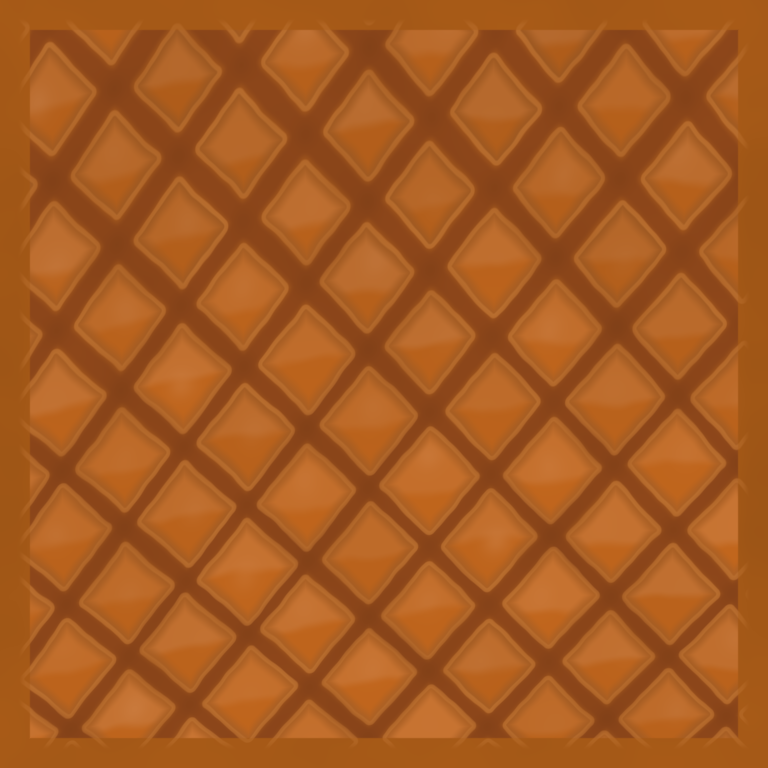
A WebGL 1 fragment shader for this pattern:

```glsl
precision highp float;
// Baked waffle lattice: wobbly diamond pockets between dark grooves, inside a plain caramel frame.

uniform vec2 u_resolution;

const vec3 FRAME = vec3(0.65, 0.35, 0.09);
const vec3 GROOVE_DEEP = vec3(0.545, 0.272, 0.10);
const vec3 GROOVE_SIDE = vec3(0.62, 0.33, 0.11);
const vec3 RIM = vec3(0.75, 0.455, 0.20);
const vec3 POCKET_EDGE = vec3(0.66, 0.37, 0.14);
const vec3 POCKET_LOW = vec3(0.74, 0.39, 0.11);
const vec3 POCKET_HIGH = vec3(0.765, 0.445, 0.195);
const vec3 GLAZE = vec3(0.82, 0.53, 0.31);

float hash(vec2 cell, float seed) {
  return fract(sin(dot(cell, vec2(12.99, 78.23)) + seed * 37.7) * 4375.85);
}

// Smooth noise in about -1..1 from layered sines.
float layeredSines(vec2 p, float seed) {
  float sum = 0.0;
  float amp = 0.55;
  for (int k = 0; k < 3; k++) {
    sum += amp * sin(p.x + seed + 1.3 * sin(p.y * 0.8 + seed * 1.7));
    p = mat2(1.2, 1.5, -1.5, 1.2) * p;
    seed += 2.1;
    amp *= 0.55;
  }
  return sum;
}

// Inverts a slightly bowed lattice; groove crossings land on integers.
vec2 toLattice(vec2 p) {
  mat2 straighten = mat2(6.817, -5.636, 5.588, 5.512);
  vec2 offset = p - vec2(0.560, 0.5365);
  vec2 g = straighten * offset;
  for (int k = 0; k < 5; k++) {
    vec3 terms = vec3(g.x * g.x, g.x * g.y, g.y * g.y);
    vec2 bow = vec2(dot(terms, vec3(-0.0005, -0.0001, 0.00065)),
                    dot(terms, vec3(-0.0005, -0.0043, -0.0008)));
    g = straighten * (offset - bow);
  }
  return g;
}

float roundedBox(vec2 q, vec2 halfSize, float radius) {
  vec2 d = abs(q) - halfSize + radius;
  return length(max(d, 0.0)) + min(max(d.x, d.y), 0.0) - radius;
}

// Signed distance to one pocket in lattice units; sizes shrink toward the top.
float pocketDistance(vec2 q, vec2 cell, vec2 lattice, float height) {
  vec2 jitter = vec2(hash(cell, 1.0), hash(cell, 2.0)) - 0.5;
  vec2 shift = 0.035 * (vec2(hash(cell, 3.0), hash(cell, 4.0)) - 0.5);
  vec2 halfSize = vec2(mix(0.395, 0.355, height)) + 0.04 * jitter;
  float wobble = 0.014 * layeredSines(lattice * 7.0, 0.4);
  return roundedBox(q - shift, halfSize, 0.045) + wobble;
}

vec3 grooveColor(vec2 q, float d, float mottling) {
  vec2 toGroove = 0.5 - abs(q);
  float side = smoothstep(0.10, 0.0, d) * smoothstep(0.02, 0.15, min(toGroove.x, toGroove.y));
  float crossing = exp(-dot(toGroove, toGroove) * 60.0);
  vec3 color = mix(GROOVE_DEEP, GROOVE_SIDE, side);
  return color * (1.0 - 0.05 * crossing + 0.02 * mottling);
}

vec3 pocketColor(vec2 q, vec2 cell, vec2 lattice, float d, float height) {
  float up = -(q.x + q.y);
  float waves = layeredSines(lattice * 4.0, 6.28 * hash(cell, 5.0));
  float level = -0.10 + 0.25 * (hash(cell, 6.0) - 0.5) + 0.06 * waves;
  float upper = smoothstep(level - 0.10, level + 0.08, up);
  vec3 color = mix(POCKET_LOW, POCKET_HIGH, upper * mix(0.6, 1.0, hash(cell, 7.0)));

  // Pale brushed patch, placed differently in each pocket.
  vec2 patchCenter = 0.3 * (vec2(hash(cell, 8.0), hash(cell, 9.0)) - 0.65);
  vec2 fromPatch = q - patchCenter;
  float glaze = exp(-dot(fromPatch, fromPatch) * 38.0) * (0.7 + 0.4 * waves);
  color = mix(color, GLAZE, 0.42 * glaze * hash(cell, 10.0));

  color = mix(POCKET_EDGE, color, smoothstep(0.01, 0.15, -d));
  return color * (1.0 - 0.05 * height + 0.05 * (hash(cell, 11.0) - 0.5));
}

void main() {
  vec2 uv = gl_FragCoord.xy / u_resolution;
  float pixel = 1.0 / min(u_resolution.x, u_resolution.y);
  vec2 lattice = toLattice(vec2(uv.x, 1.0 - uv.y));
  vec2 cell = floor(lattice);
  vec2 q = fract(lattice) - 0.5;
  float height = smoothstep(0.35, 0.8, uv.y);
  float d = pocketDistance(q, cell, lattice, height);
  float mottling = layeredSines(uv * 21.0, 1.2);

  // Grooves, pockets and their thin raised rims.
  vec3 color = grooveColor(q, d, mottling);
  vec3 pocket = pocketColor(q, cell, lattice, d, height);
  color = mix(color, pocket, smoothstep(0.02, -0.03, d));
  float rim = 1.0 - smoothstep(0.012, 0.036, abs(d));
  float rimStrength = 0.58 + 0.15 * mottling;
  color = mix(color, RIM, rim * rimStrength);

  // Plain frame, darker at the sides, with rim strokes running just past its edge.
  vec2 fromCenter = abs(uv - 0.5);
  float frameDistance = max(fromCenter.x, fromCenter.y) - 0.461;
  float sideShade = smoothstep(0.44, 0.48, fromCenter.x) * smoothstep(0.48, 0.2, fromCenter.y);
  vec3 frame = FRAME * (1.0 - 0.04 * sideShade + 0.015 * mottling);
  float overshoot = 1.0 - smoothstep(0.004, 0.016, frameDistance);
  frame = mix(frame, RIM, 0.4 * rim * overshoot);
  color = mix(color, frame, smoothstep(-pixel, pixel, frameDistance));

  gl_FragColor = vec4(color, 1.0);
}
```
